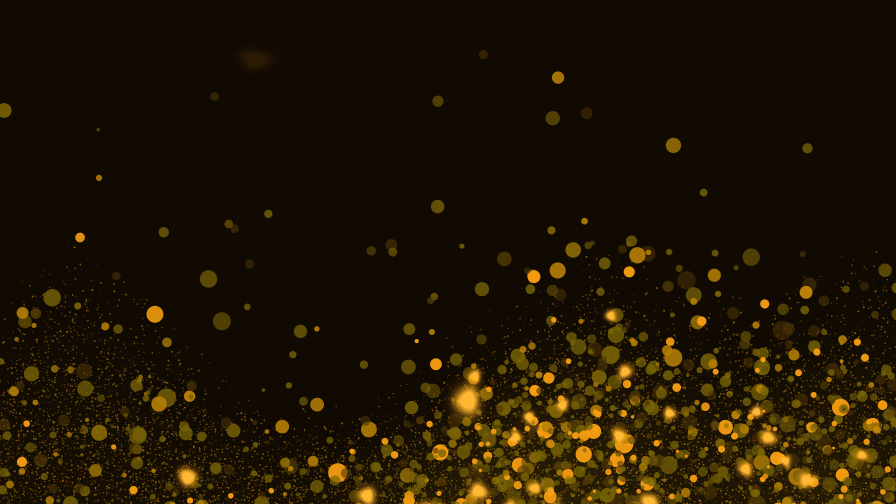
Give the GLSL for this background, as a Shadertoy shader.

```glsl
// Golden bokeh over a near-black ground: fine dust, crisp discs and soft glows.
// Each kind is scattered on rotated, jittered grids; a hill-shaped envelope
// decides how likely a cell is to be filled. Units: canvas height = 1.

const vec3 GROUND = vec3(0.066, 0.040, 0.012);
const vec3 BROWN  = vec3(0.29, 0.19, 0.02);
const vec3 OLIVE  = vec3(0.47, 0.39, 0.02);
const vec3 AMBER  = vec3(0.70, 0.49, 0.02);
const vec3 GOLD   = vec3(0.97, 0.62, 0.07);
const vec3 CREAM  = vec3(1.00, 0.72, 0.20);

const int   DUST_LAYERS = 4;
const int   DISC_LAYERS = 10;
const int   GLOW_LAYERS = 3;
const float DUST_CELL   = 0.0070;
const float DISC_LARGE  = 0.088;
const float DISC_SMALL  = 0.026;
const float GLOW_CELL   = 0.13;
const float HAZE        = 0.20;
const vec2  HERO_GLOW   = vec2(0.926, 0.205);
const vec2  FAINT_SMUDGE = vec2(0.505, 0.883);

vec3 hash3(vec3 p) {
    p = fract(p * vec3(0.1031, 0.1030, 0.0973));
    p += dot(p, p.yxz + 33.33);
    return fract((p.xxy + p.yxx) * p.zyx);
}

float bump(float x, float center, float width) {
    float t = (x - center) / width;
    return exp(-t * t);
}

// Height reached by the dust above each x.
float hill(float x) {
    return 0.14 + 0.33 * bump(x, 0.14, 0.27)
                + 0.32 * bump(x, 1.18, 0.34)
                + 0.28 * bump(x, 1.72, 0.24);
}

// Sideways weight: two busy cores on the right, a thin field on the left.
float core(float x) {
    return 0.17 + 0.72 * bump(x, 1.08, 0.28) + 0.52 * bump(x, 1.66, 0.22);
}

// Share of cells filled inside the crowded lower zone.
float crowd(vec2 c) {
    return core(c.x) * (1.0 - smoothstep(0.25, 0.95, c.y / hill(c.x)));
}

// Sparse discs that float above the crowd, fewer over the valley.
float stray(vec2 c) {
    float belt = 1.0 - smoothstep(0.34, 0.66, c.y);
    return 0.014 + belt * (0.13 + 0.20 * smoothstep(0.68, 0.85, c.x));
}

// Finds this cell's point; returns the offset to it, its centre and randoms.
vec2 scatter(vec2 p, float cell, float seed, float jitter, out vec2 center, out vec3 rnd) {
    float a = 0.4 + seed * 1.7;
    mat2 turn = mat2(cos(a), sin(a), -sin(a), cos(a));
    vec2 id = floor(turn * p / cell);
    rnd = hash3(vec3(id + 211.0, seed * 7.0 + 3.0));
    vec2 shift = hash3(vec3(id + 457.0, seed * 5.0 + 19.0)).xy - 0.5;
    center = ((id + 0.5 + shift * jitter) * cell) * turn;
    return p - center;
}

float discMask(float d, float radius, float pixel) {
    return clamp((radius - d) / pixel + 0.5, 0.0, 1.0);
}

// Three overlapping lobes make an uneven, out-of-focus spot.
float glowSpot(vec2 d, float radius, float phase) {
    float sum = 0.0;
    for (int i = 0; i < 3; i++) {
        float a = phase + float(i) * 2.3;
        vec2 q = (d - 0.55 * radius * vec2(cos(a), sin(a))) / radius;
        sum += exp(-1.8 * dot(q, q));
    }
    return min(sum * 0.75, 1.0);
}

void mainImage(out vec4 fragColor, in vec2 fragCoord) {
    vec2 p = fragCoord / iResolution.y;
    float pixel = 1.0 / iResolution.y;
    vec2 center;
    vec3 rnd;

    // Ground with a dim haze under the busy cores
    float haze = core(p.x) * (1.0 - smoothstep(0.0, 0.90, p.y / hill(p.x)));
    vec3 color = GROUND + HAZE * haze * OLIVE;

    // Fine dust
    for (int i = 0; i < DUST_LAYERS; i++) {
        float cell = DUST_CELL * (1.0 + 0.25 * float(i));
        vec2 d = scatter(p, cell, float(i) + 20.0, 0.6, center, rnd);
        float fill = 0.40 * (1.0 - smoothstep(0.10, 1.20, center.y / hill(center.x))) - 0.002;
        float speck = discMask(length(d), mix(0.0007, 0.0019, rnd.y), pixel);
        color = mix(color, mix(BROWN, AMBER, rnd.z), 0.78 * speck * step(rnd.x, fill));
    }

    // Crisp discs, large to small
    for (int i = 0; i < DISC_LAYERS; i++) {
        float t = float(i) / float(DISC_LAYERS - 1);
        float cell = mix(DISC_LARGE, DISC_SMALL, t);
        vec2 d = scatter(p, cell, float(i), 0.54, center, rnd);
        float dense = crowd(center);
        float fill = 0.82 * dense + stray(center) * pow(1.0 - t, 1.4);
        float radius = cell * mix(0.11, 0.22, rnd.y);
        vec3 tint = mix(BROWN, OLIVE, smoothstep(0.08, 0.40, rnd.z));
        tint = mix(tint, AMBER, smoothstep(0.68, 0.82, rnd.z));
        tint = mix(tint, GOLD, smoothstep(0.90, 0.94, rnd.z + 0.12 * dense));
        float alpha = mix(0.55, 0.97, rnd.z) * step(rnd.x, fill);
        color = mix(color, tint, alpha * discMask(length(d), radius, pixel));
    }

    // Soft glows
    for (int i = 0; i < GLOW_LAYERS; i++) {
        vec2 d = scatter(p, GLOW_CELL, float(i) + 40.0, 0.4, center, rnd);
        float fill = 0.40 * crowd(center * vec2(1.0, 0.75));
        float spot = glowSpot(d, mix(0.010, 0.018, rnd.y), rnd.z * 6.28);
        color = mix(color, mix(GOLD, CREAM, spot), spot * step(rnd.x, fill));
    }
    float hero = glowSpot((p - HERO_GLOW) * vec2(1.0, 0.75), 0.022, 0.9);
    color = mix(color, mix(GOLD, CREAM, hero), hero);
    color += 0.35 * BROWN * glowSpot((p - FAINT_SMUDGE) * vec2(0.6, 1.0), 0.018, 0.0);

    fragColor = vec4(color, 1.0);
}
```
